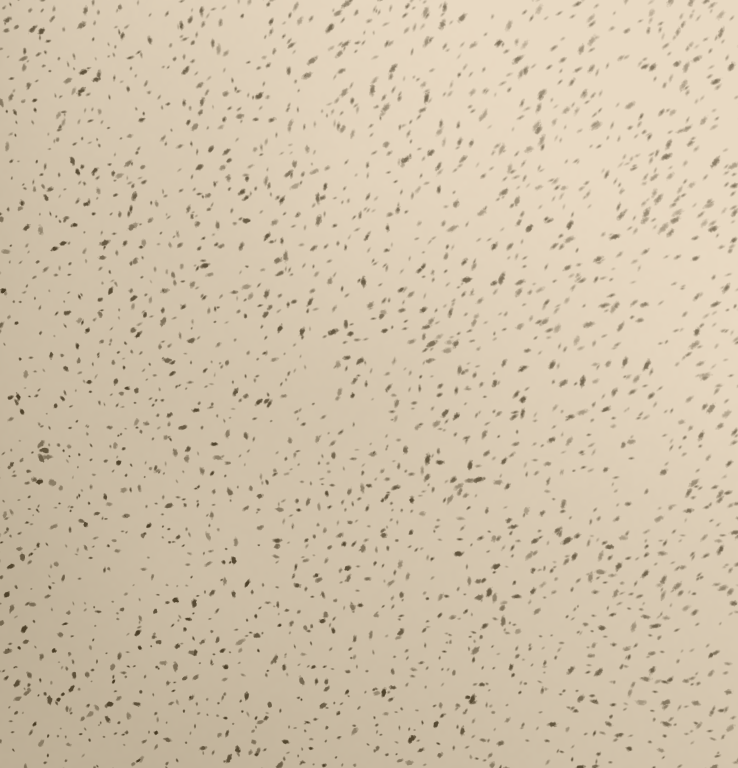
Give the GLSL for this texture, as a Shadertoy shader.

```glsl
#define SHADE_COLOR vec3(0.748, 0.692, 0.596)
#define LIGHT_COLOR vec3(0.902, 0.842, 0.752)
#define SPECK_COLOR vec3(0.27, 0.22, 0.13)
#define CELLS 44.0
#define LAYERS 2
#define DENSITY 0.74
#define MIN_RADIUS 0.0009
#define MAX_RADIUS 0.0031
#define SHARP_EDGE 0.0012
#define SOFT_EDGE 0.0021

float hash(vec2 p) {
    vec3 q = fract(vec3(p.xyx) * 0.1031);
    q += dot(q, q.yzx + 33.33);
    return fract((q.x + q.y) * q.z);
}

float noise(vec2 p) {
    vec2 i = floor(p), f = fract(p);
    f = f * f * (3.0 - 2.0 * f);
    return mix(mix(hash(i), hash(i + vec2(1, 0)), f.x),
               mix(hash(i + vec2(0, 1)), hash(i + vec2(1, 1)), f.x), f.y);
}

// Warm light falling off toward the lower left and the left edge
vec3 surface(vec2 p) {
    float light = 0.62 * p.x + 0.85 * p.y - 0.11;
    light -= 0.25 * exp(-9.0 * p.x) * p.y;
    light += 0.16 * (noise(p * 4.0 + 7.0) - 0.5);
    light += 0.04 * (noise(p * 130.0) - 0.5);
    return mix(SHADE_COLOR, LIGHT_COLOR, clamp(light, -0.1, 1.06));
}

// Coverage of one elongated, slightly ragged fleck
float fleck(vec2 d, vec2 id, float blur) {
    float size = hash(id + 11.3);
    float radius = mix(MIN_RADIUS, MAX_RADIUS, size * size);
    float stretch = mix(1.1, 2.0, hash(id + 23.7)) + 0.5 * blur;

    // Flecks lean steeply at the left and lie flatter at the lower right
    vec2 p = id / CELLS;
    float lean = mix(1.1, mix(0.3, 0.85, clamp(p.y, 0.0, 1.0)), clamp(p.x, 0.0, 1.0));
    float angle = lean + (hash(id + 37.1) - 0.5) * mix(2.6, 0.8, blur);
    float c = cos(angle), s = sin(angle);
    d = vec2(c * d.x + s * d.y, c * d.y - s * d.x);

    float ragged = 0.6 * (noise(d * 420.0 + id * 3.7) - 0.5);
    float dist = (length(d / vec2(stretch, 1.0)) / radius - 1.0 + ragged) * radius;
    float edge = mix(SHARP_EDGE, SOFT_EDGE, blur);
    float tone = mix(0.4, 1.0, hash(id + 51.9)) * mix(1.0, 0.74, blur);
    return tone * (1.0 - smoothstep(-edge, edge, dist));
}

// Flecks jittered in overlapping grids, thinned in loose patches
float flecks(vec2 p, float blur) {
    float cover = 0.0;
    for (int layer = 0; layer < LAYERS; layer++) {
        vec2 shift = float(layer) * vec2(0.37, 0.61);
        vec2 cell = floor(p * CELLS + shift);
        for (int y = -1; y <= 1; y++)
        for (int x = -1; x <= 1; x++) {
            vec2 id = cell + vec2(x, y);
            vec2 seed = id + float(layer) * 0.417;
            vec2 jitter = vec2(hash(seed + 3.1), hash(seed + 71.7));
            float chance = DENSITY + 0.9 * (noise(id * 0.45) - 0.5);
            if (hash(seed + 91.3) < chance) {
                vec2 d = p - (id + jitter - shift) / CELLS;
                cover = max(cover, fleck(d, seed, blur));
            }
        }
    }
    return cover;
}

void mainImage(out vec4 fragColor, in vec2 fragCoord) {
    vec2 p = fragCoord / iResolution.y;
    vec2 uv = fragCoord / iResolution.xy;
    float blur = smoothstep(0.25, 1.6, uv.x + 0.8 * uv.y);
    vec3 base = surface(uv);
    vec3 ink = SPECK_COLOR + 0.10 * blur;
    fragColor = vec4(mix(base, ink, flecks(p, blur)), 1.0);
}
```
